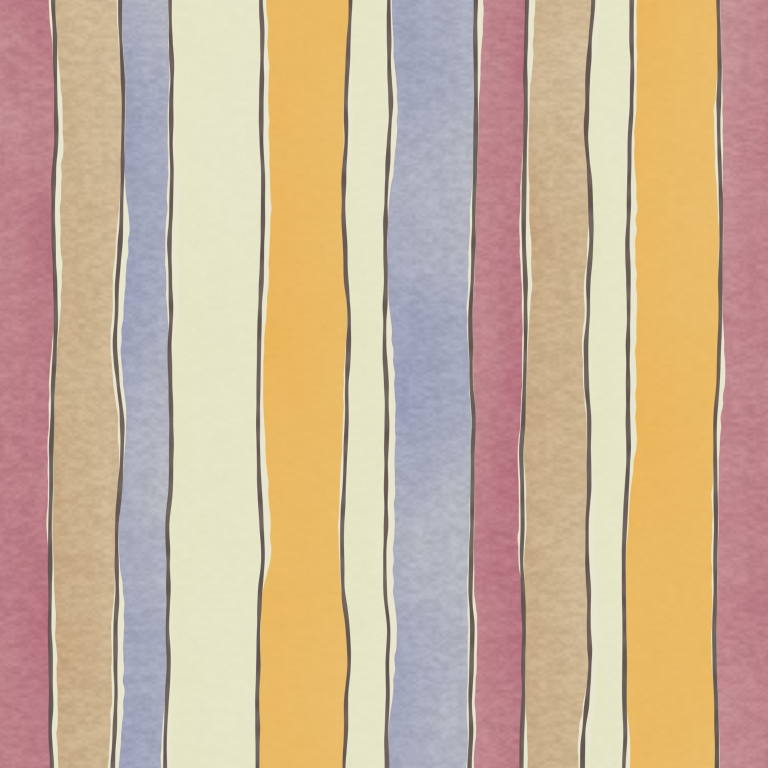
Write a WebGL 1 fragment shader that draws this pattern.

```glsl
precision highp float;
// Hand-painted watercolour stripes of uneven width, divided by wavering ink lines.
uniform vec2 u_resolution;

#define INK_WIDTH 0.0052
#define WOBBLE 0.010
#define LEAN 0.006
#define GAP_RIGHT 0.0085
#define GAP_LEFT 0.0060
#define GRAIN 0.09
#define INK vec3(0.38, 0.33, 0.31)
#define PAPER vec3(0.91, 0.90, 0.81)

float hash(vec2 p) {
  return fract(sin(dot(p, vec2(127.1, 311.7))) * 43758.5453);
}

float noise(vec2 p) {
  vec2 i = floor(p), f = fract(p);
  f = f * f * (3.0 - 2.0 * f);
  return mix(mix(hash(i), hash(i + vec2(1.0, 0.0)), f.x),
             mix(hash(i + vec2(0.0, 1.0)), hash(i + vec2(1.0, 1.0)), f.x), f.y);
}

// Deep paint colour, with the amount it fades towards paper in alpha.
vec4 pigment(float kind) {
  if (kind < 0.5) return vec4(0.69, 0.39, 0.46, 0.44);  // rose
  if (kind < 1.5) return vec4(0.77, 0.65, 0.50, 0.40);  // tan
  if (kind < 2.5) return vec4(0.58, 0.60, 0.72, 0.48);  // blue
  if (kind < 3.5) return vec4(0.89, 0.90, 0.76, 0.80);  // cream
  return vec4(0.92, 0.71, 0.35, 0.20);                  // gold
}

// Paint with broad pools, a soft shift across the stripe and paper grain.
vec3 wash(vec2 uv, float across, float kind, float id) {
  vec4 paint = pigment(kind);
  float pools = noise(vec2(uv.x * 5.0 + id * 7.3, uv.y * 4.5 + id * 3.1));
  float clouds = noise(uv * vec2(24.0, 17.0) + id * 5.7);
  float side = kind < 0.5 ? 1.0 - across : across;
  float fade = 0.50 * pools + 0.18 * clouds + 0.36 * clamp(side, 0.0, 1.0);
  float fibres = 0.55 * noise(uv * vec2(95.0, 170.0))
               + 0.45 * noise(uv * vec2(230.0, 290.0) + 9.0) - 0.5;
  float rough = kind < 2.5 ? 1.0 : 0.22;
  vec3 col = mix(paint.rgb, PAPER, paint.a * clamp(fade, 0.0, 1.0));
  return col + GRAIN * rough * fibres;
}

// Sideways drift of a dividing line at height y.
float drift(float y, float id) {
  float slow = noise(vec2(y * 7.0, id * 13.7)) - 0.5;
  float quick = noise(vec2(y * 22.0, id * 5.3 + 40.0)) - 0.5;
  return WOBBLE * (slow + 0.30 * quick) + LEAN * (y - 0.5);
}

// Ragged strip of bare paper, opening and closing along the line.
float gap(float y, float id) {
  float opening = smoothstep(0.25, 0.80, noise(vec2(y * 6.0, id * 3.9 + 70.0)));
  float ragged = noise(vec2(y * 70.0, id * 8.1 + 90.0));
  return opening * (0.75 + 0.4 * ragged);
}

void main() {
  vec2 uv = gl_FragCoord.xy / u_resolution;
  float aa = 0.75 / u_resolution.x;

  // Stripe widths and paint kinds from left to right.
  vec4 widths[3];
  widths[0] = vec4(0.169, 0.085, 0.066, 0.120);
  widths[1] = vec4(0.111, 0.052, 0.113, 0.068);
  widths[2] = vec4(0.082, 0.051, 0.117, 0.166);
  vec4 kinds[3];
  kinds[0] = vec4(0.0, 1.0, 2.0, 3.0);
  kinds[1] = vec4(4.0, 3.0, 2.0, 0.0);
  kinds[2] = vec4(1.0, 3.0, 4.0, 0.0);

  vec3 col = PAPER;
  float ink = 0.0;
  float left = -0.1;
  for (int i = 0; i < 3; i++) {
    for (int j = 0; j < 4; j++) {
      float id = float(i * 4 + j) + 1.0;
      float width = widths[i][j];
      float d = uv.x - left - drift(uv.y, id);

      // Bare paper around the line, then the next stripe of paint.
      float bareLeft = GAP_LEFT * gap(uv.y, id + 20.0);
      float bareRight = 0.5 * INK_WIDTH + GAP_RIGHT * gap(uv.y, id);
      col = mix(col, PAPER, smoothstep(-aa, aa, d + bareLeft));
      vec3 paint = wash(uv, d / width, kinds[i][j], id);
      col = mix(col, paint, smoothstep(-aa, aa, d - bareRight));

      // Ink stroke of varying pressure.
      float pressure = 0.75 + 0.5 * noise(vec2(uv.y * 38.0, id * 6.7));
      float halfWidth = 0.5 * INK_WIDTH * pressure;
      float stroke = 1.0 - smoothstep(-aa, aa, abs(d) - halfWidth);
      ink = max(ink, stroke * (0.86 + 0.14 * noise(vec2(uv.y * 60.0, id))));
      left += width;
    }
  }
  gl_FragColor = vec4(mix(col, INK, ink), 1.0);
}
```
